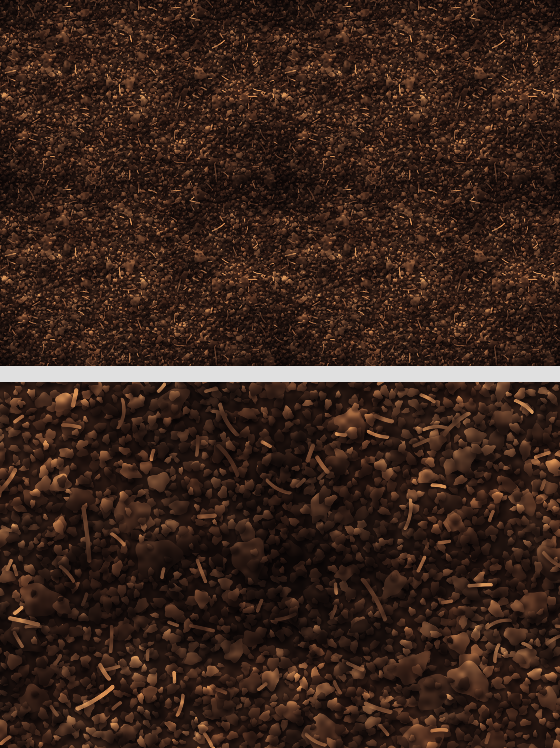
Top: the whole. Bottom: its middle third, enlarged.
Reproduce this texture procedurally as a WebGL 2 fragment shader.

```glsl
#version 300 es
precision highp float;
// Dark crumbly garden soil: layered grains, clods and pale wood splinters, tiled two by two.
uniform vec2 u_resolution;
out vec4 fragColor;

const vec2 TILE = vec2(3.0, 2.0);

vec2 hash2(vec2 p) {
  return fract(sin(vec2(dot(p, vec2(127.1, 311.7)), dot(p, vec2(269.5, 183.3)))) * 43758.5453);
}

mat2 rotation(float a) {
  return mat2(cos(a), -sin(a), sin(a), cos(a));
}

// Value noise that wraps at the tile border
float noise(vec2 p, vec2 frequency) {
  p *= frequency;
  vec2 cell = floor(p), f = fract(p), period = TILE * frequency;
  f = f * f * (3.0 - 2.0 * f);
  float a = hash2(mod(cell, period)).x;
  float b = hash2(mod(cell + vec2(1, 0), period)).x;
  float c = hash2(mod(cell + vec2(0, 1), period)).x;
  float d = hash2(mod(cell + 1.0, period)).x;
  return mix(mix(a, b, f.x), mix(c, d, f.x), f.y);
}

// Lumpy grains lit from above, each casting a shadow below
float grains(float tone, vec2 p, float density, float share, vec2 radii, float contrast) {
  float pixel = 4.0 * density / u_resolution.y;
  p *= density;
  for (int j = -1; j <= 1; j++)
    for (int i = -1; i <= 1; i++) {
      vec2 cell = floor(p) + vec2(i, j);
      vec2 id = mod(cell, TILE * density) + density * 1.7;
      vec2 place = hash2(id), kind = hash2(id + 57.3);
      if (kind.y > share) continue;
      float radius = mix(radii.x, radii.y, kind.x * kind.x);
      vec2 offset = (p - cell - place) / radius;
      vec2 q = rotation(6.283 * fract(place.x * 7.0 + kind.x)) * offset;
      q.y *= 1.1 + 0.7 * place.y;
      float a = atan(q.y, q.x);
      float d = length(q) * (1.0 + 0.13 * sin(3.0 * a + 40.0 * place.x) + 0.08 * sin(5.0 * a + 30.0 * kind.x));
      float shadow = 1.0 - smoothstep(0.5, 1.4, length(offset + vec2(-0.15, 0.4)));
      float light = dot(offset, vec2(-0.35, 0.95));
      float shade = contrast * (2.0 * kind.y / share - 1.0) + 0.95 * light + 0.1;
      float edge = 0.6 * pixel / radius;
      tone -= 0.75 * shadow;
      tone = mix(tone, shade, 1.0 - smoothstep(1.0 - edge, 1.0 + edge, d));
    }
  return tone;
}

// Thin, slightly bent fibres in all directions
float splinters(float tone, vec2 p, float density, float share, float width) {
  float pixel = 4.0 * density / u_resolution.y;
  p *= density;
  for (int j = -1; j <= 1; j++)
    for (int i = -1; i <= 1; i++) {
      vec2 cell = floor(p) + vec2(i, j);
      vec2 id = mod(cell, TILE * density) + density * 3.1;
      vec2 place = hash2(id), kind = hash2(id + 91.7);
      if (kind.y > share) continue;
      float halfLength = mix(0.14, 0.48, kind.x * kind.x);
      vec2 q = rotation(6.283 * fract(place.y * 5.0 + kind.x)) * (p - cell - place);
      q.y += (place.x - 0.5) * q.x * q.x;
      float d = length(vec2(max(abs(q.x) - halfLength, 0.0), q.y));
      float shade = mix(0.7, 2.2, kind.y / share);
      tone -= 0.5 * (1.0 - smoothstep(width, 3.5 * width, d));
      tone = mix(tone, shade, 1.0 - smoothstep(width - 0.5 * pixel, width + 0.5 * pixel, d));
    }
  return tone;
}

void main() {
  vec2 p = gl_FragCoord.xy / u_resolution * 2.0 * TILE;

  // Dark gaps, then crumbs, chips, clods and loose crumbs on top
  float tone = -1.1;
  tone = grains(tone, p, 28.0, 0.9, vec2(0.35, 0.7), 1.0);
  tone = grains(tone, p, 14.0, 0.5, vec2(0.25, 0.6), 1.0);
  tone = grains(tone, p, 6.0, 0.3, vec2(0.2, 0.5), 0.5);
  tone = grains(tone, p, 25.0, 0.3, vec2(0.3, 0.65), 1.2);
  tone = splinters(tone, p, 9.0, 0.3, 0.06);
  tone = splinters(tone, p, 5.0, 0.22, 0.04);

  // Gritty surface
  tone += 1.3 * (noise(p, vec2(40.0)) - 0.5) + 0.7 * (noise(p, vec2(19.0)) - 0.5);

  // Broad uneven furrows running across
  tone += 1.1 * (noise(p, vec2(2.0, 5.0)) - 0.5) + 0.9 * (noise(p, vec2(4.0, 8.0)) - 0.5);
  tone += 0.22 * sin(3.1416 * p.y - 1.6) - 0.15 * cos(2.0944 * p.x);

  // Warm brown ramp
  float red = min(0.225 * exp(0.54 * (tone + 0.25)), 0.85);
  float hue = noise(p, vec2(13.0)) - 0.5;
  vec3 soil = red * vec3(1.0, 0.56 + 0.15 * red + 0.06 * hue, 0.4 + 0.06 * hue);
  fragColor = vec4(soil + vec3(0.0, 0.0, 0.005), 1.0);
}
```
